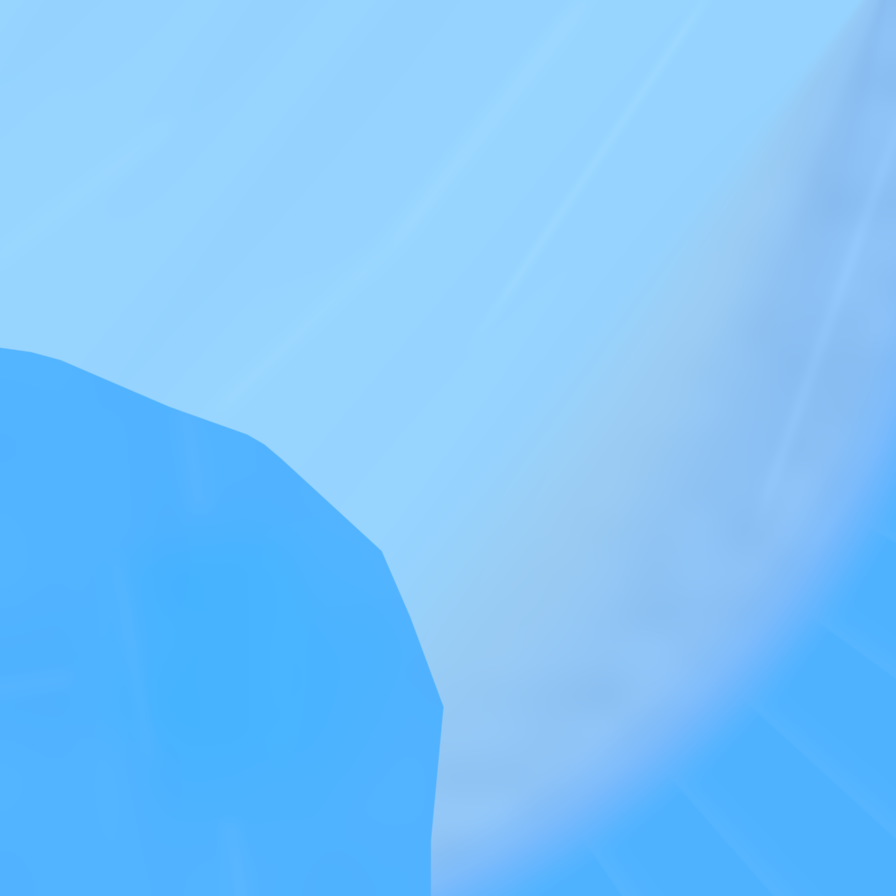
A Shadertoy shader for this background:

```glsl
// Soft sky-blue fan of light with a rounded blue rock shape and a ribbed blue rim.

// Outline of the blue shape, continuing past the left and lower borders
const vec2 outline[14] = vec2[14](
    vec2(-0.2, 0.625), vec2(0.0, 0.612), vec2(0.035, 0.607), vec2(0.068, 0.598),
    vec2(0.189, 0.546), vec2(0.276, 0.515), vec2(0.295, 0.504), vec2(0.314, 0.488),
    vec2(0.426, 0.385), vec2(0.458, 0.311), vec2(0.495, 0.211), vec2(0.481, 0.062),
    vec2(0.4805, -0.2), vec2(-0.2, -0.2));

float hash(vec2 p) {
    vec3 q = fract(vec3(p.xyx) * 0.1031);
    q += dot(q, q.yzx + 33.33);
    return fract((q.x + q.y) * q.z);
}

float noise(vec2 p) {
    vec2 i = floor(p), f = fract(p);
    f = f * f * (3.0 - 2.0 * f);
    return mix(mix(hash(i), hash(i + vec2(1, 0)), f.x),
               mix(hash(i + vec2(0, 1)), hash(i + vec2(1, 1)), f.x), f.y);
}

// Signed distance to the closed outline, negative inside
float outlineDistance(vec2 p) {
    float nearest = 1e3, side = 1.0;
    for (int i = 0, j = 13; i < 14; j = i, i++) {
        vec2 e = outline[j] - outline[i], w = p - outline[i];
        vec2 b = w - e * clamp(dot(w, e) / dot(e, e), 0.0, 1.0);
        nearest = min(nearest, dot(b, b));
        bvec3 c = bvec3(p.y >= outline[i].y, p.y < outline[j].y, e.x * w.y > e.y * w.x);
        if (all(c) || !any(c)) side = -side;
    }
    return side * sqrt(nearest);
}

// Feathered line that fades toward both ends
float streak(vec2 p, vec2 a, vec2 b, float width) {
    vec2 e = b - a, w = p - a;
    float t = dot(w, e) / dot(e, e);
    float d = length(w - e * t) / width;
    return exp(-d * d) * smoothstep(-0.05, 0.15, t) * smoothstep(1.05, 0.8, t);
}

void mainImage(out vec4 fragColor, in vec2 fragCoord) {
    vec2 uv = fragCoord / iResolution.y;
    float pixel = 1.0 / iResolution.y;

    // Fan of tones spreading down from the upper right corner
    vec2 fromApex = vec2(1.0, 1.05) - uv;
    float fan = fromApex.x / max(fromApex.y, 0.01);
    vec3 sky = vec3(0.588, 0.831, 1.0);
    vec3 color = mix(sky, vec3(0.612, 0.804, 0.953), smoothstep(0.86, 0.54, fan));
    color = mix(color, vec3(0.549, 0.753, 0.957), smoothstep(0.56, 0.2, fan));
    float shade = smoothstep(0.12, 0.28, fan) * smoothstep(0.46, 0.3, fan);
    color -= vec3(0.025, 0.035, 0.04) * shade * smoothstep(0.4, 0.9, uv.y);

    // Faint diagonal brushwork in the sky
    vec2 along = vec2(dot(uv, vec2(0.62, 0.78)), dot(uv, vec2(0.78, -0.62)));
    color += 0.012 * (noise(along * vec2(2.0, 16.0) + 7.0) - 0.5);
    float glints = streak(uv, vec2(0.80, 1.02), vec2(0.53, 0.62), 0.005)
                 + streak(uv, vec2(0.67, 1.02), vec2(0.41, 0.69), 0.012)
                 + 0.7 * streak(uv, vec2(0.43, 0.72), vec2(0.22, 0.52), 0.012)
                 + 0.6 * streak(uv, vec2(0.20, 0.87), vec2(-0.03, 0.69), 0.012);
    color += vec3(0.022, 0.013, 0.0) * glints;

    // Curved rim, with a mottled lavender inner band
    vec2 fromCenter = uv - vec2(0.045, 0.936);
    float radius = length(fromCenter);
    float angle = atan(fromCenter.y, fromCenter.x);
    float band = smoothstep(0.72, 1.0, radius) * smoothstep(0.9, 0.5, fan);
    color = mix(color, vec3(0.545, 0.757, 0.965), 0.75 * band);
    color += 0.03 * band * (noise(uv * vec2(18.0, 22.0)) - 0.5);
    color += 0.02 * streak(uv, vec2(1.01, 0.88), vec2(0.84, 0.40), 0.008);
    color += 0.025 * streak(uv, vec2(1.02, 0.55), vec2(0.90, 0.37), 0.008);
    color = mix(color, vec3(0.47, 0.725, 0.99), smoothstep(0.97, 1.05, radius));
    color = mix(color, vec3(0.306, 0.698, 1.0), smoothstep(1.02, 1.10, radius));

    // Radial ribs on the rim
    float rib = fract((angle + 0.63) / 0.112);
    float ridge = smoothstep(0.0, 0.04, rib) * exp(-7.0 * rib);
    color += vec3(0.045, 0.018, 0.0) * ridge * smoothstep(1.05, 1.10, radius);

    // Blue shape with a deeper heart and pale, uneven marks
    float heart = length((uv - vec2(0.27, 0.25)) * vec2(1.0, 0.85));
    vec3 blue = mix(vec3(0.278, 0.702, 1.0), vec3(0.318, 0.702, 1.0),
                    smoothstep(0.09, 0.23, heart + 0.05 * noise(uv * 14.0)));
    blue.rg += vec2(0.018, 0.008) * (noise(uv * vec2(16.0, 8.0) + 3.0) - 0.5);
    float marks = streak(uv, vec2(0.205, 0.55), vec2(0.225, 0.42), 0.015)
                + streak(uv, vec2(-0.02, 0.228), vec2(0.09, 0.246), 0.012)
                + streak(uv, vec2(0.255, 0.09), vec2(0.275, -0.03), 0.012)
                + streak(uv, vec2(0.13, 0.38), vec2(0.17, 0.14), 0.010);
    blue += vec3(0.025, 0.006, 0.0) * marks;
    color = mix(color, blue, smoothstep(pixel, -pixel, outlineDistance(uv)));

    fragColor = vec4(clamp(color, 0.0, 1.0), 1.0);
}
```
